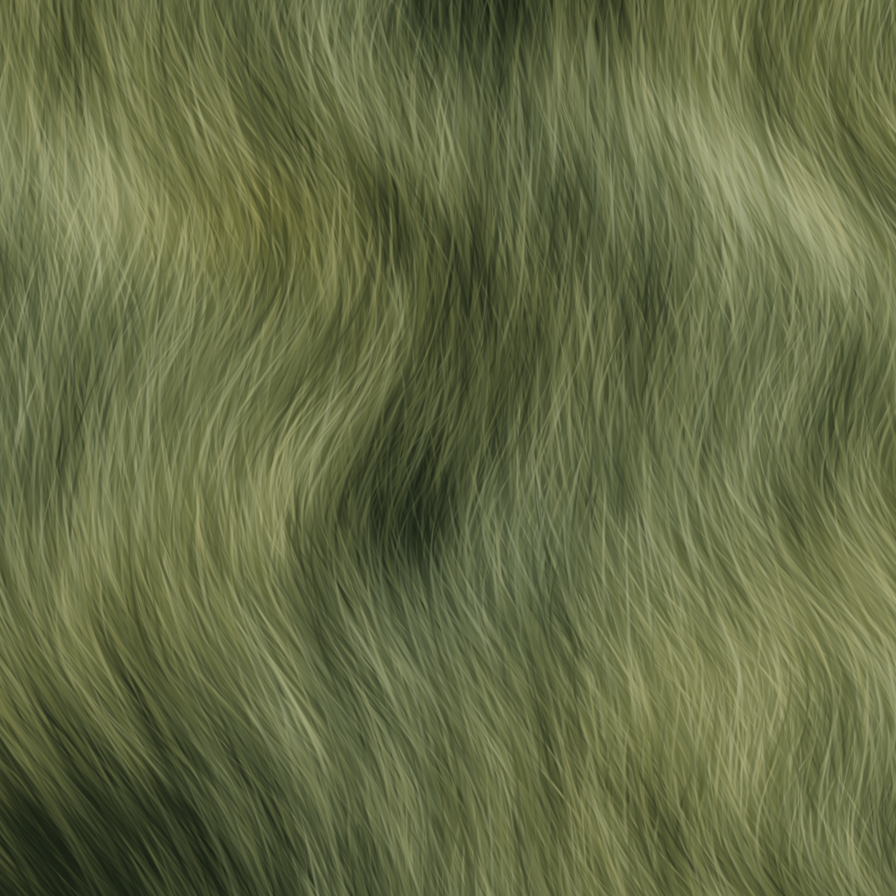
Write a WebGL 2 fragment shader that draws this texture.

```glsl
#version 300 es
precision highp float;
// Long soft grass combed by wind, seen from above. A bent coordinate system
// gives the flow; many layers of fine, curling blades are painted along it
// from back to front, tinted by broad patches of light and tufts of tone.
uniform vec2 u_resolution;
out vec4 fragColor;

vec3 hash3(vec2 p) {
    vec3 q = fract(vec3(p.xyx) * vec3(0.1031, 0.1030, 0.0973));
    q += dot(q, q.yxz + 33.33);
    return fract((q.xxy + q.yzz) * q.zyx);
}

// Coordinate across the flow: blades follow its level lines.
float acrossFlow(vec2 p) {
    float corner = 0.42 * exp(-4.0 * p.y - 2.0 * p.x);
    float wave = 0.048 * sin(10.0 * (p.y - 0.55)) * exp(-14.0 * (p.x - 0.3) * (p.x - 0.3));
    float gust = -0.28 * (p.y - 0.5) - 0.028 * sin(14.0 * (p.y - 0.8));
    float ripple = 0.007 * sin(15.0 * p.y + 11.0 * p.x);
    return p.x - corner - wave - gust * smoothstep(0.45, 1.0, p.x) - ripple;
}

float patchAt(vec2 p, vec2 center, vec2 radius) {
    vec2 d = (p - center) / radius;
    return exp(-dot(d, d));
}

// Broad sunlit crests and shaded hollows.
float lightField(vec2 p) {
    vec2 sheared = vec2(p.x, p.y + 0.7 * (p.x - 0.85));
    float light = 0.425 + 0.02 * sin(13.0 * p.x + 3.0 * sin(8.0 * p.y));
    light += 0.16 * patchAt(p, vec2(0.10, 0.77), vec2(0.14, 0.12));
    light += 0.24 * patchAt(sheared, vec2(0.85, 0.78), vec2(0.18, 0.07));
    light += 0.13 * patchAt(p, vec2(0.83, 0.27), vec2(0.20, 0.17));
    light += 0.08 * patchAt(p, vec2(0.22, 0.45), vec2(0.16, 0.15));
    light -= 0.20 * patchAt(p, vec2(0.45, 0.43), vec2(0.07, 0.12));
    light -= 0.34 * patchAt(p, vec2(0.05, 0.00), vec2(0.26, 0.16));
    light -= 0.20 * patchAt(p, vec2(0.57, 1.00), vec2(0.13, 0.07));
    light -= 0.08 * patchAt(p, vec2(0.55, 0.68), vec2(0.16, 0.15));
    return light;
}

// Dark olive to pale straw; warmth shifts from grey-green to yellow.
vec3 grassColor(float tone, float warmth) {
    vec3 c = mix(vec3(0.10, 0.13, 0.08), vec3(0.40, 0.43, 0.26), clamp((tone - 0.10) / 0.30, 0.0, 1.0));
    c = mix(c, vec3(0.68, 0.69, 0.52), clamp((tone - 0.40) / 0.28, 0.0, 1.0));
    return c + warmth * vec3(0.02, 0.004, -0.03) * smoothstep(0.05, 0.4, tone);
}

void main() {
    vec2 p = gl_FragCoord.xy / u_resolution.y;
    float across = acrossFlow(p);
    float stretch = length(vec2(dFdx(across), dFdy(across))) * u_resolution.y;
    float soft = max(0.9 / u_resolution.y, 0.0016);
    float light = lightField(p);
    float warmth = 0.1 + sin(8.0 * p.x + 2.0 * sin(6.0 * p.y + 1.0)) * 0.4
                 + 0.9 * patchAt(p, vec2(0.27, 0.75), vec2(0.12, 0.07))
                 - 0.6 * patchAt(p, vec2(0.48, 0.42), vec2(0.15, 0.15));

    // Blurred undergrowth
    float streaks = sin(190.0 * across + 3.0 * sin(9.0 * p.y)) + sin(310.0 * across - 7.0 * p.y);
    vec3 color = grassColor(light - 0.10 + 0.02 * streaks, warmth);

    // Blades, back to front
    for (int i = 0; i < 44; i++) {
        float layer = float(i);
        float depth = layer / 43.0;
        vec3 layerRnd = hash3(vec2(layer, 7.0));
        float blade = 0.10 + 0.12 * layerRnd.y;
        float sway = (layerRnd.x - 0.5) * 0.65 * (p.y - 0.5) + 0.008 * sin(10.0 * p.y + 2.4 * layer);
        float u = (across + sway) / 0.024 + 40.0 + 17.3 * layer;
        for (int k = -1; k <= 1; k++) {
            float column = floor(u) + float(k);
            float along = p.y / blade + 3.0 + hash3(vec2(column, layer)).x;
            float row = floor(along);
            float t = along - row;
            vec3 rnd = hash3(vec2(column + 0.37 * layer, row * 13.0 + layer));
            float bend = (rnd.y - 0.5) * 1.7;
            float spine = column + rnd.x + bend * t * t;
            float dist = abs(u - spine) * 0.024 / stretch;
            float width = (0.0006 + 0.0014 * layerRnd.z) * (1.0 - 0.8 * t * t);
            float cover = 1.0 - smoothstep(width - soft, width + soft, dist);
            cover *= smoothstep(0.0, 0.4, t) * (1.0 - smoothstep(0.65, 1.0, t));

            // Tone shared by neighbouring roots forms tufts
            float rootY = p.y - t * blade;
            float rootU = across + (spine - u) * 0.024;
            float tuft = sin(27.0 * rootU + 3.0 * sin(9.0 * rootY)) + sin(49.0 * rootU - 21.0 * rootY);
            float tone = light + 0.045 * tuft + (rnd.z - 0.5) * 0.36
                       + 0.12 * (t - 0.5) - 0.06 * (1.0 - depth);
            float tint = warmth + (fract(rnd.x * 7.0) - 0.5) * 1.4;
            color = mix(color, grassColor(tone, tint), 0.62 * cover);
        }
    }
    fragColor = vec4(clamp(color, 0.0, 1.0), 1.0);
}
```
